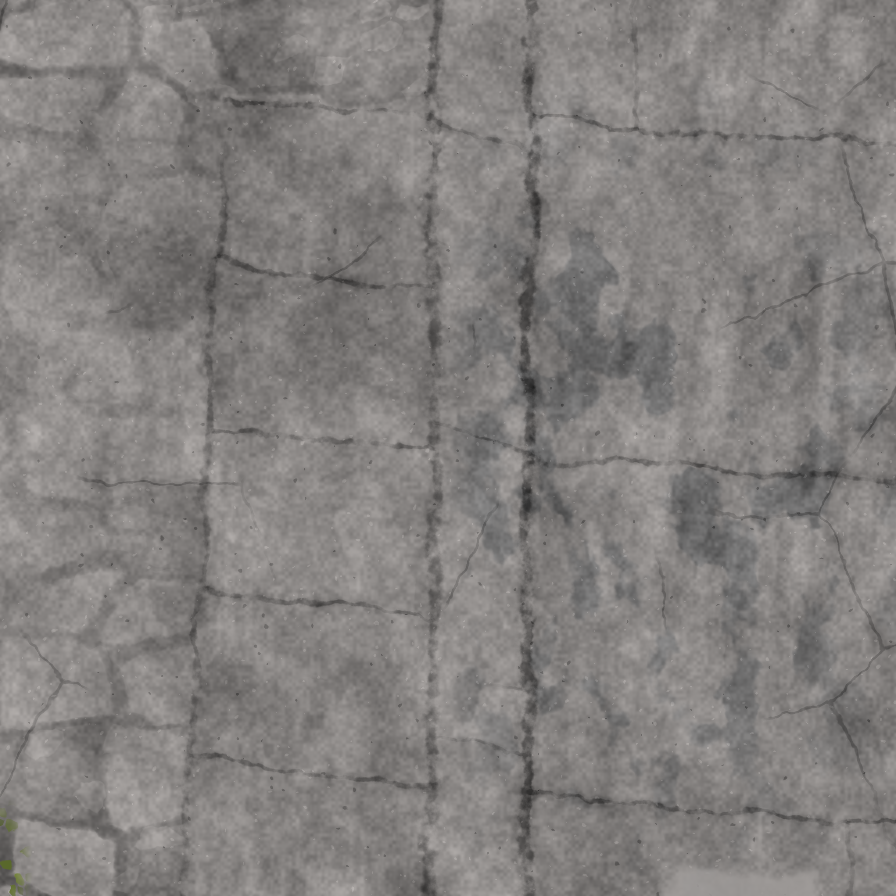
Give the GLSL for this texture, as a Shadertoy shader.

```glsl
float hash(vec2 p) {
    vec3 q = fract(vec3(p.xyx) * 0.1031);
    q += dot(q, q.yzx + 33.33);
    return fract((q.x + q.y) * q.z);
}

float noise(vec2 p) {
    vec2 cell = floor(p), f = fract(p);
    f = f * f * (3.0 - 2.0 * f);
    return mix(mix(hash(cell), hash(cell + vec2(1, 0)), f.x),
               mix(hash(cell + vec2(0, 1)), hash(cell + vec2(1, 1)), f.x), f.y);
}

float fbm(vec2 p) {
    float sum = 0.0, weight = 0.533;
    for (int i = 0; i < 4; i++) {
        sum += weight * noise(p);
        p = mat2(1.6, 1.2, -1.2, 1.6) * p + 17.3;
        weight *= 0.5;
    }
    return sum;
}

// Voronoi cells: x is the gap to the border, y a random value per cell
vec2 cells(vec2 p) {
    vec2 base = floor(p);
    float nearest = 9.0, second = 9.0, id = 0.0;
    for (int j = -1; j <= 1; j++)
    for (int i = -1; i <= 1; i++) {
        vec2 cell = base + vec2(i, j);
        vec2 seed = cell + 0.15 + 0.7 * vec2(hash(cell + 71.0), hash(cell + 113.0));
        float d = length(p - seed);
        if (d < nearest) {
            second = nearest;
            nearest = d;
            id = hash(cell + 7.0);
        } else second = min(second, d);
    }
    return vec2(second - nearest, id);
}

// Sparse specks, one candidate per grid cell
float specks(vec2 p, float share) {
    vec2 cell = floor(p);
    vec2 center = 0.3 + 0.4 * vec2(hash(cell + 5.0), hash(cell + 9.0));
    float radius = 0.1 + 0.18 * hash(cell + 23.0);
    float d = length(fract(p) - center);
    return step(hash(cell), share) * (1.0 - smoothstep(radius * 0.5, radius, d));
}

float repeatDistance(float x, float period) {
    return (fract(x / period + 0.5) - 0.5) * period;
}

float line(float d, float halfWidth) {
    return 1.0 - smoothstep(halfWidth * 0.35, halfWidth, abs(d));
}

// Crumbling joint: broken dark core inside a gritty halo
float joint(float d, float halfWidth, vec2 p) {
    float crumbs = fbm(p * 110.0);
    float ragged = halfWidth * (0.1 + 1.1 * fbm(p * 35.0) + 0.8 * crumbs);
    float core = line(d, ragged) * smoothstep(0.2, 0.75, 0.5 * crumbs + 0.5 * fbm(p * 24.0 + 8.0));
    return 1.25 * core + 0.35 * line(d, ragged * 2.4) * smoothstep(0.3, 0.7, crumbs);
}

void mainImage(out vec4 fragColor, in vec2 fragCoord) {
    vec2 p = fragCoord / iResolution.y;
    vec2 w = p + 0.026 * (vec2(fbm(p * 13.0), fbm(p * 13.0 + 31.0)) - 0.5)
               + 0.007 * (vec2(fbm(p * 90.0), fbm(p * 90.0 + 47.0)) - 0.5);

    // Layout: rubble on the left and top, slabs, and a narrow kerb strip
    float leftEdge = 0.205 + 0.055 * p.y;
    float stripLeft = 0.483, stripRight = 0.59;
    float rowHeight = w.y + 0.12 * (w.x - 0.22);
    float beforeStrip = 1.0 - smoothstep(-0.003, 0.003, w.x - stripLeft);
    float afterStrip = smoothstep(-0.003, 0.003, w.x - stripRight);
    float strip = 1.0 - beforeStrip - afterStrip;
    float outside = max(leftEdge - w.x, rowHeight - 0.9);
    float rubble = beforeStrip * smoothstep(-0.004, 0.004, outside);
    float leftSlab = beforeStrip - rubble;

    // Weathered concrete with vertical drag marks and peeled patches
    float tone = 0.501 + 0.14 * (fbm(p * 4.5) - 0.5) + 0.16 * (fbm(p * 21.0 + 4.0) - 0.5);
    float drag = fbm(vec2((p.x - 0.05 * p.y) * 55.0, p.y * 8.0)) - 0.5;
    tone += 0.19 * drag * (leftSlab + afterStrip) * smoothstep(0.35, 0.65, fbm(p * 5.0 + 60.0));
    float peel = fbm(w * vec2(19.0, 12.0) + 140.0);
    tone += 0.035 * smoothstep(0.54, 0.6, peel) - 0.02 * smoothstep(0.43, 0.37, peel);
    tone += 0.03 * strip - 0.008 * leftSlab;

    // Half-buried stones and loose pebbles in dirt
    vec2 stone = cells(w * vec2(8.0, 11.0) + 3.0);
    vec2 pebble = cells(w * vec2(25.0, 32.0));
    float exposed = 0.45 + 0.55 * smoothstep(0.8, 0.92, p.y) + 0.55 * (1.0 - smoothstep(0.12, 0.3, p.y));
    float stones = smoothstep(0.1, 0.18, stone.x) * smoothstep(0.35, 0.5, stone.y);
    float pebbles = smoothstep(0.12, 0.25, pebble.x) * step(0.66, pebble.y) * (1.0 - stones);
    float dirt = smoothstep(0.38, 0.6, fbm(p * 8.0 + 12.0)) * (1.0 - stones);
    tone += rubble * exposed * (0.055 * stones + 0.06 * pebbles - 0.09 * dirt);
    tone -= 0.04 * rubble * line(stone.x, 0.12) * exposed;

    // Small damp blotches, mostly on the right slabs
    float dampArea = 1.0 - smoothstep(0.15, 0.42, length((p - vec2(0.72, 0.46)) * vec2(1.0, 0.75)));
    float damp = smoothstep(0.53, 0.65, fbm(w * vec2(23.0, 18.0) + 21.0));
    damp *= dampArea * smoothstep(stripLeft, stripLeft + 0.06, p.x);
    tone -= 0.1 * damp * (0.6 + 0.8 * fbm(p * 50.0 + 33.0));

    // Joints between slabs
    float gaps = 1.15 * joint(w.x - stripRight, 0.008, p);
    gaps += 0.9 * joint(w.x - stripLeft, 0.008, p + 5.0);
    gaps += 0.85 * leftSlab * joint(repeatDistance(rowHeight - 0.155, 0.185), 0.0035, p);
    float slabRow = w.y + 0.07 * (w.x - stripRight) - 0.11;
    gaps += 0.9 * afterStrip * joint(repeatDistance(slabRow, 0.38), 0.0035, p);
    gaps += 0.65 * strip * joint(repeatDistance(w.y + 0.25 * w.x - 0.3, 0.34), 0.0025, p);
    gaps += 0.7 * beforeStrip * joint(w.x - leftEdge, 0.005, p) * (1.0 - smoothstep(0.8, 0.88, p.y));
    float outerRows = step(0.38, abs(slabRow - 0.38));
    float columnX = mix(0.955, 0.706, step(0.5, p.y));
    gaps += 0.6 * afterStrip * outerRows * joint(w.x - columnX, 0.004, p);

    // Hairline fractures, and dirt gathered along some of them
    float fracture = cells(w * 4.2 + 11.0).x;
    float broken = smoothstep(0.52, 0.62, fbm(p * 5.5 + 90.0));
    gaps += broken * (0.7 * line(fracture, 0.017) + 0.4 * line(fracture, 0.08) * smoothstep(0.5, 0.65, fbm(p * 45.0)));
    tone -= 0.135 * min(gaps, 1.6);

    // Grit, chips and pits
    tone += 0.075 * (noise(p * 250.0) - 0.5) + 0.06 * (noise(p * 120.0 + 7.0) - 0.5);
    tone += 0.07 * (fbm(p * 62.0 + 80.0) - 0.5);
    tone += 0.07 * specks(w * 115.0, 0.09) - 0.12 * specks(w * 95.0 + 19.0, 0.03);

    // Pale repair at the lower edge
    vec2 repair = abs(w + 0.02 * (fbm(p * 30.0) - 0.5) - vec2(0.835, 0.0)) - vec2(0.08, 0.025);
    tone = mix(tone, 0.61, 0.85 * (1.0 - smoothstep(-0.008, 0.008, max(repair.x, repair.y))));

    vec3 warmTint = vec3(1.022, 0.996, 0.982), coolTint = vec3(0.995, 1.0, 1.008);
    vec3 color = tone * mix(warmTint, coolTint, 0.7 * damp);

    // Small weeds in the corner
    vec2 leaf = cells(w * 75.0);
    float weeds = 1.0 - smoothstep(0.02, 0.07, length(p * vec2(1.8, 0.8) - vec2(0.0, 0.025)));
    weeds *= smoothstep(0.1, 0.3, leaf.x) * step(0.45, leaf.y);
    color = mix(color, mix(vec3(0.2, 0.24, 0.12), vec3(0.45, 0.52, 0.2), leaf.y), weeds);

    fragColor = vec4(color, 1.0);
}
```
